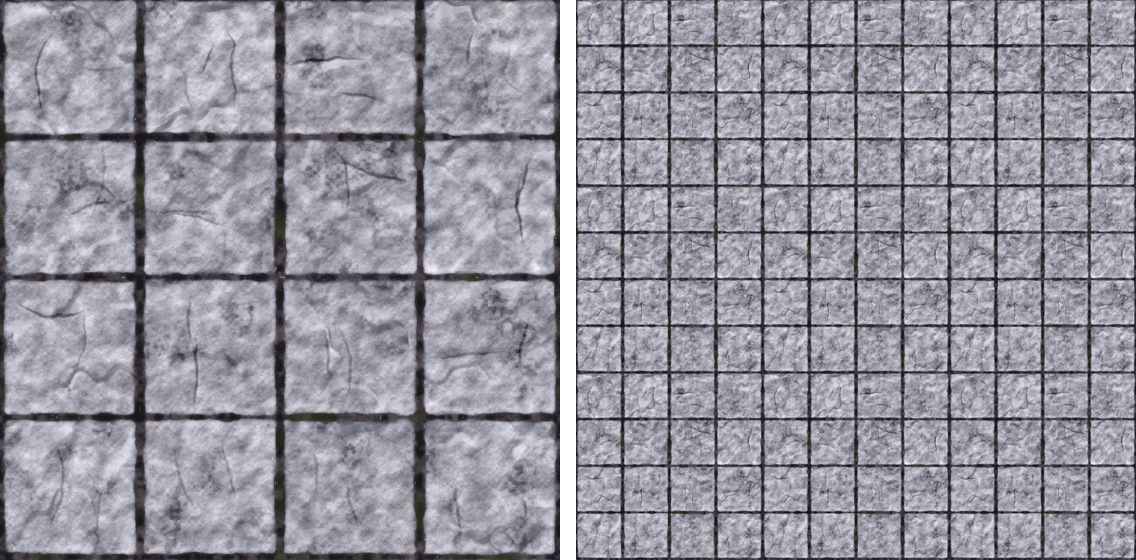
Left: one tile. Right: repeated 3 by 3.
Reproduce this texture procedurally as a WebGL 1 fragment shader.

```glsl
precision highp float;
// Four by four square slabs of rough cleft grey stone with dark, mossy joints.
uniform vec2 u_resolution;

const float TILES = 4.0;
const float WRAP = 64.0; // noise period inside one slab, larger than the slab
const vec2 HALF_SLAB = vec2(0.467, 0.475);
const vec3 JOINT_DARK = vec3(0.10, 0.09, 0.11);
const vec3 JOINT_LIGHT = vec3(0.32, 0.29, 0.32);
const vec3 MOSS = vec3(0.19, 0.21, 0.13);

float hash(vec2 p, float seed) {
  vec3 q = fract(p.xyx * vec3(0.1031, 0.1030, 0.0973) + seed * 0.137);
  q += dot(q, q.yzx + 33.33);
  return fract((q.x + q.y) * q.z);
}

// Value noise that wraps after a whole number of cells
float noise(vec2 p, float period, float seed) {
  vec2 i = floor(p);
  vec2 f = fract(p);
  f = f * f * (3.0 - 2.0 * f);
  vec2 a = mod(i, period);
  vec2 b = mod(i + 1.0, period);
  return mix(mix(hash(a, seed), hash(vec2(b.x, a.y), seed), f.x),
             mix(hash(vec2(a.x, b.y), seed), hash(b, seed), f.x), f.y);
}

float fbm(vec2 p, float period, float seed) {
  float sum = 0.0;
  float amp = 0.516;
  for (int i = 0; i < 5; i++) {
    sum += amp * noise(p, period, seed + float(i));
    p *= 2.0;
    period *= 2.0;
    amp *= 0.5;
  }
  return sum;
}

// Cellular field of tilted planes, blended softly into cleft ledges
float facets(vec2 p, float seed) {
  vec2 i = floor(p);
  vec2 f = fract(p);
  float sum = 0.0;
  float total = 0.0001;
  for (int y = -1; y <= 1; y++) {
    for (int x = -1; x <= 1; x++) {
      vec2 o = vec2(float(x), float(y));
      vec2 id = mod(i + o, WRAP);
      vec2 rnd = vec2(hash(id, seed), hash(id, seed + 1.0));
      vec2 d = f - o - rnd;
      float weight = exp(-12.0 * dot(d, d));
      sum += weight * (hash(id, seed + 2.0) + dot(d, rnd.yx - 0.5));
      total += weight;
    }
  }
  return sum / total;
}

float relief(vec2 p, float seed) {
  vec2 warp = vec2(noise(p * 7.0, WRAP, seed), noise(p * 7.0, WRAP, seed + 5.0));
  return 0.05 * facets(p * 3.0 + 0.5 * warp, seed) + 0.05 * fbm(p * 5.0, WRAP, seed + 9.0);
}

// Brightness change of one curved, tapering crack: dark line, shadow and lit lip
float crack(vec2 p, float seed) {
  vec2 key = vec2(seed, 3.0);
  vec2 center = 0.25 + 0.5 * vec2(hash(key, 1.0), hash(key, 2.0));
  float upright = step(hash(key, 3.0), 0.62);
  float angle = 1.5708 * upright + 0.7 * (hash(key, 4.0) - 0.5);
  float reach = mix(0.14, 0.36, hash(key, 5.0));
  vec2 d = p - center;
  vec2 q = vec2(dot(d, vec2(cos(angle), sin(angle))), dot(d, vec2(-sin(angle), cos(angle))));
  float wobble = 0.07 * (fbm(p * 6.0, WRAP, seed + 4.0) - 0.5);
  float side = q.y + wobble - 2.2 * (hash(key, 6.0) - 0.5) * q.x * q.x;
  float taper = 1.0 - smoothstep(0.35 * reach, reach, abs(q.x));
  float line = 1.0 - smoothstep(0.002, 0.004 + 0.016 * taper, abs(side));
  float shadow = exp(-abs(side) * 22.0) * smoothstep(-0.01, 0.01, side);
  float lip = exp(-abs(side) * 30.0) * smoothstep(0.005, -0.015, side);
  return taper * mix(0.35, 1.0, hash(key, 7.0)) * (0.09 * lip - 0.24 * line - 0.08 * shadow);
}

vec3 stone(vec2 p, float seed, float depth) {
  // Relief lit from the upper left
  float e = 0.012;
  float h = relief(p, seed);
  float slope = (0.5 * (h - relief(p + vec2(-e, 0.0), seed)) + h - relief(p + vec2(0.0, e), seed)) / e;
  float v = 0.655 + 0.04 * (hash(vec2(seed), 8.0) - 0.5) + clamp(0.36 * slope, -0.16, 0.11);
  // Mottling, stained hollows and fine pits
  float grain = fbm(p * 11.0, WRAP, seed + 20.0);
  v += 0.42 * (grain - 0.5);
  float stain = smoothstep(0.52, 0.74, fbm(p * 4.0, WRAP, seed + 30.0));
  v -= stain * (0.06 + 0.14 * smoothstep(0.45, 0.7, noise(p * 36.0, WRAP, seed + 40.0)));
  for (int i = 0; i < 2; i++) v += crack(p, seed * 2.0 + float(i));
  // Worn lower edge and dirt at the rim
  v += 0.07 * smoothstep(0.10, 0.02, depth) * smoothstep(0.2, 0.05, p.y);
  v -= 0.14 * smoothstep(0.025, 0.0, depth);
  float warm = smoothstep(0.55, 0.8, noise(p * 3.0, WRAP, seed + 50.0));
  return vec3(v + 0.014 * warm, v, v + 0.05 - 0.01 * warm);
}

vec3 joint(vec2 uv, float depth) {
  float grit = fbm(uv * 64.0, 64.0, 70.0);
  vec3 color = mix(JOINT_DARK, JOINT_LIGHT, smoothstep(0.3, 0.8, grit) + 0.3 * smoothstep(-0.03, 0.0, depth));
  color = mix(color, MOSS, 0.6 * smoothstep(0.55, 0.75, fbm(uv * 12.0, 12.0, 80.0)));
  return color + 0.3 * smoothstep(0.93, 1.0, noise(uv * 128.0, 128.0, 90.0));
}

void main() {
  vec2 uv = gl_FragCoord.xy / u_resolution - vec2(0.0, 0.005);
  vec2 cell = mod(floor(uv * TILES), TILES);
  vec2 p = fract(uv * TILES);
  float seed = cell.x + TILES * cell.y + 1.0;
  // Rounded slab outline with a chipped, uneven edge; depth is positive inside
  vec2 q = abs(p - 0.5) - HALF_SLAB + 0.03;
  float depth = 0.03 - length(max(q, 0.0)) - min(max(q.x, q.y), 0.0);
  depth += 0.045 * (fbm(uv * 32.0, 32.0, 60.0) - 0.5);
  float soft = max(0.008, TILES / min(u_resolution.x, u_resolution.y));
  float mask = smoothstep(-soft, soft, depth);
  gl_FragColor = vec4(mix(joint(uv, depth), stone(p, seed, depth), mask), 1.0);
}
```
